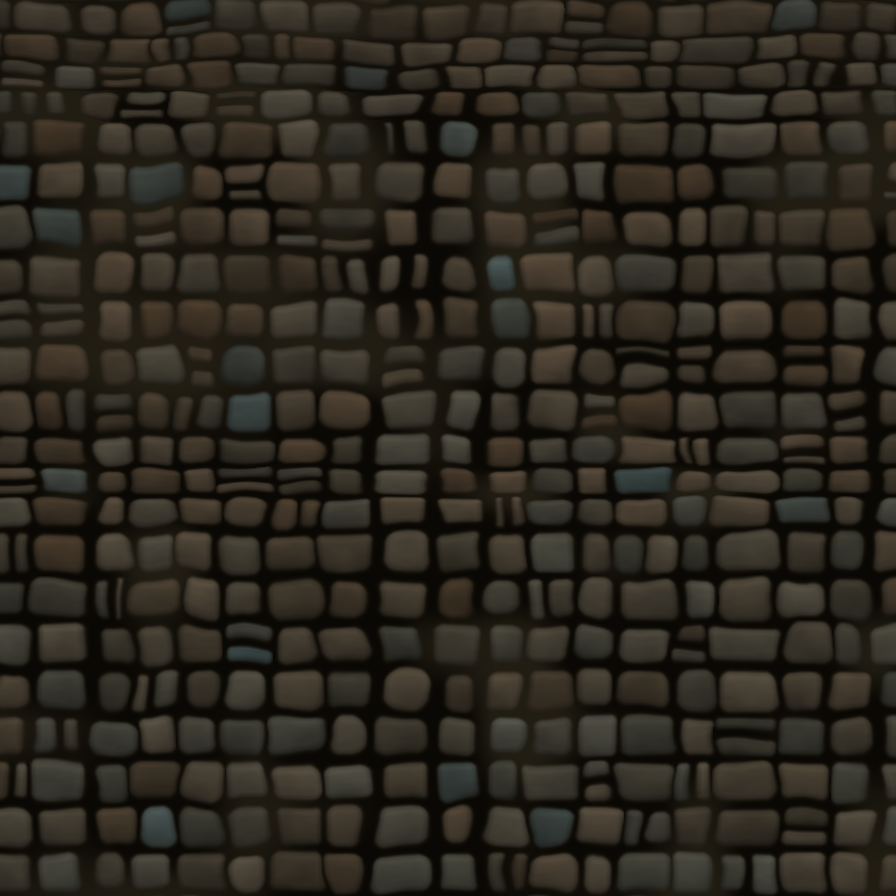
Reproduce this texture procedurally as a WebGL 2 fragment shader.

```glsl
#version 300 es
precision highp float;

uniform vec2 u_resolution;
out vec4 outColor;

const float COLUMNS = 18.2;
const vec3 GAP_BLACK = vec3(0.04, 0.03, 0.015);
const vec3 GAP_EARTH = vec3(0.13, 0.115, 0.075);
const vec3 STONE_DARK = vec3(0.185, 0.165, 0.125);
const vec3 STONE_LIGHT = vec3(0.285, 0.265, 0.22);
const vec3 TINT_WARM = vec3(0.025, -0.005, -0.015);
const vec3 TINT_COOL = vec3(-0.015, 0.01, 0.025);

float hash(vec2 p) {
  vec3 q = fract(p.xyx * vec3(0.1031, 0.1030, 0.0973));
  q += dot(q, q.yzx + 33.33);
  return fract((q.x + q.y) * q.z);
}

vec4 hash4(vec2 p) {
  return vec4(hash(p), hash(p + 17.3), hash(p + 41.7), hash(p + 73.1));
}

float noise(vec2 p) {
  vec2 i = floor(p), f = fract(p);
  f = f * f * (3.0 - 2.0 * f);
  float low = mix(hash(i), hash(i + vec2(1, 0)), f.x);
  float high = mix(hash(i + vec2(0, 1)), hash(i + 1.0), f.x);
  return mix(low, high, f.y);
}

// Row number by height; courses narrow above the middle and at the top
float rowCoord(float y) {
  return y * 19.6 + 0.9 * smoothstep(0.41, 0.52, y) + 1.5 * smoothstep(0.84, 1.0, y);
}

// Column joint: mostly shared by all rows, shifted a little in each
float joint(float column, float row) {
  float shared = hash(vec2(column, 97.0)) - 0.5;
  float own = hash(vec2(column, row + 131.0)) - 0.5;
  return column + 0.38 * shared + 0.24 * own;
}

float roundedBox(vec2 p, vec2 halfSize, float radius) {
  vec2 q = abs(p) - halfSize + radius;
  return length(max(q, 0.0)) + min(max(q.x, q.y), 0.0) - radius;
}

// Cut one axis of a cell in two and keep the half that holds the point
void splitAxis(float p, float share, inout float lo, inout float hi, inout vec2 id) {
  float cut = mix(lo, hi, share);
  if (p < cut) {
    hi = cut;
  } else {
    lo = cut;
    id += 211.0;
  }
}

vec3 stoneColor(vec2 id, vec2 local, vec2 grid, float y) {
  vec4 h = hash4(id + 300.0);
  vec3 color = mix(STONE_DARK, STONE_LIGHT, 0.15 + 0.7 * h.x);
  float warmth = h.y + 0.3 * (smoothstep(0.2, 0.6, y) - 0.5);
  color += mix(TINT_COOL, TINT_WARM, clamp(warmth, 0.0, 1.0)) * 0.8;
  color += TINT_COOL * 2.0 * step(0.965, h.z);
  // Worn top catches the light, the foot falls into shade
  float light = 1.0 + 0.2 * local.y + 0.05 * local.x * (h.w - 0.5);
  light += 0.12 * smoothstep(0.45, 0.85, local.y);
  light += 0.16 * (noise(grid * 2.3 + 9.0) - 0.5);
  light += 0.05 * (noise(grid * vec2(5.0, 11.0)) - 0.5);
  return color * light;
}

vec3 paving(vec2 uv) {
  float top = smoothstep(0.86, 0.97, uv.y);
  vec2 grid = vec2(uv.x * COLUMNS + 0.36, rowCoord(uv.y));
  grid += 0.16 * (vec2(noise(grid * 1.7), noise(grid * 1.5 + 50.0)) - 0.5);
  grid.y += top * 0.5 * (noise(grid * vec2(0.35, 0.2) + 20.0) - 0.5);

  // Find the cell; the top courses are staggered
  float row = floor(grid.y);
  grid.x += step(18.0, row) * 0.8 * hash(vec2(row, 5.0));
  float column = floor(grid.x);
  if (grid.x < joint(column, row)) column -= 1.0;
  else if (grid.x >= joint(column + 1.0, row)) column += 1.0;
  vec2 id = vec2(column, row);
  vec2 lo = vec2(joint(column, row), row);
  vec2 hi = vec2(joint(column + 1.0, row), row + 1.0);

  // Some cells hold two small stones
  vec4 h = hash4(id + 11.0);
  float share = mix(0.38, 0.62, h.y);
  if (h.x > 0.91) splitAxis(grid.x, share, lo.x, hi.x, id);
  else if (h.x < 0.07) splitAxis(grid.y, share, lo.y, hi.y, id);

  // Uneven insets: wide along a few columns, nearly closed elsewhere
  vec4 inset = mix(vec4(0.02), vec4(0.11), hash4(id + 60.0));
  inset.x += 0.07 * step(0.62, hash(vec2(column, 400.0)));
  inset.z += 0.07 * step(0.62, hash(vec2(column + 1.0, 400.0)));
  inset.yw += vec2(0.045, 0.02);
  inset *= 1.0 - 0.4 * top;
  lo += inset.xy;
  hi -= inset.zw;

  // Slightly tilted and tapered stone
  vec2 halfSize = 0.5 * (hi - lo);
  vec2 p = grid - 0.5 * (lo + hi);
  p += 0.14 * (h.z - 0.5) * vec2(-p.y, p.x);
  p.x *= 1.0 + 0.22 * (h.w - 0.5) * p.y;
  float radius = min(mix(0.12, 0.27, h.w), min(halfSize.x, halfSize.y) * 0.8);
  float d = roundedBox(p, halfSize, radius);

  // Soft rim over black joints with patches of earth
  float earth = smoothstep(0.4, 0.85, noise(grid * 0.55 + 80.0));
  earth = max(earth, 0.45 * top);
  vec3 gap = mix(GAP_BLACK, GAP_EARTH, earth);
  gap = mix(gap, GAP_EARTH, 0.35 * (1.0 - smoothstep(0.0, 0.1, d)));
  vec3 stone = stoneColor(id, p / halfSize, grid, uv.y);
  stone *= mix(1.0, 0.78, smoothstep(-0.14, 0.0, d));
  stone *= mix(1.0, 0.88, top);
  return mix(gap, stone, 1.0 - smoothstep(-0.045, 0.045, d));
}

void main() {
  vec2 uv = gl_FragCoord.xy / u_resolution;
  outColor = vec4(clamp(paving(uv), 0.0, 1.0), 1.0);
}
```
